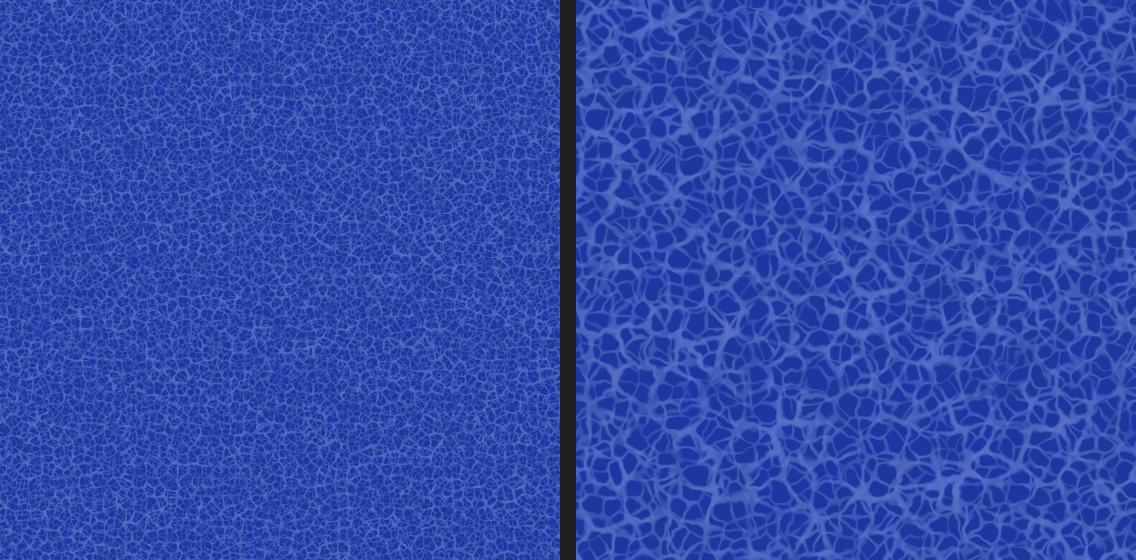
Left, the full canvas; right, a detail of the centre.
This texture is drawn by a WebGL 2 fragment shader. Its source:

```glsl
#version 300 es
precision highp float;

#define FINE_CELLS 98.0
#define COARSE_CELLS 53.0
#define FINE_WIDTH 0.075
#define COARSE_WIDTH 0.06
#define WARP 0.0042
#define ROUNDING 16.0
#define BLUE_SHIFT 0.035
#define BASE_COLOR vec3(0.108, 0.215, 0.63)
#define VEIN_COLOR vec3(0.355, 0.455, 0.785)

uniform vec2 u_resolution;
out vec4 fragColor;

float hash(vec2 p) {
    return fract(sin(dot(p, vec2(127.1, 311.7))) * 43758.5453);
}

vec2 hash2(vec2 p) {
    return vec2(hash(p), hash(p + vec2(37.2, 17.9)));
}

float valueNoise(vec2 p) {
    vec2 cell = floor(p);
    vec2 f = fract(p);
    f = f * f * (3.0 - 2.0 * f);
    float low = mix(hash(cell), hash(cell + vec2(1.0, 0.0)), f.x);
    float high = mix(hash(cell + vec2(0.0, 1.0)), hash(cell + vec2(1.0)), f.x);
    return mix(low, high, f.y);
}

vec2 noise2(vec2 p) {
    return vec2(valueNoise(p), valueNoise(p + 61.3)) - 0.5;
}

// Distance to the Voronoi cell border, with corners rounded by a smooth minimum
float borderDistance(vec2 p) {
    vec2 cell = floor(p);
    vec2 f = fract(p);
    vec2 nearestCell = vec2(0.0);
    vec2 nearest = vec2(0.0);
    float best = 8.0;
    for (int y = -1; y <= 1; y++) {
        for (int x = -1; x <= 1; x++) {
            vec2 offset = vec2(x, y);
            vec2 toSeed = offset + hash2(cell + offset) - f;
            float d = dot(toSeed, toSeed);
            if (d < best) {
                best = d;
                nearest = toSeed;
                nearestCell = offset;
            }
        }
    }
    float weight = 0.0;
    for (int y = -2; y <= 2; y++) {
        for (int x = -2; x <= 2; x++) {
            vec2 offset = nearestCell + vec2(x, y);
            vec2 toSeed = offset + hash2(cell + offset) - f;
            vec2 gap = toSeed - nearest;
            if (dot(gap, gap) > 0.0001) {
                float border = dot(0.5 * (nearest + toSeed), normalize(gap));
                weight += exp(-ROUNDING * border);
            }
        }
    }
    return -log(weight) / ROUNDING;
}

// Smoothed crack coverage for one cell size
float cracks(vec2 uv, float cells, float width) {
    float soft = 0.6 * cells / u_resolution.y + 0.03;
    float d = borderDistance(uv * cells);
    return 1.0 - smoothstep(width - soft, width + soft, d);
}

void main() {
    vec2 uv = gl_FragCoord.xy / u_resolution.y;

    // Ragged displacement of the crack paths, in two octaves
    vec2 warped = uv + WARP * (noise2(uv * 120.0) + 0.45 * noise2(uv * 270.0 + 5.1));

    // Crack thickness and strength change over short distances
    float patchy = valueNoise(uv * 75.0 + 9.1);
    float broken = valueNoise(uv * 125.0 + 23.7);
    float ragged = valueNoise(uv * 240.0 + 41.9);
    float fineWidth = FINE_WIDTH * (0.4 + 0.7 * broken + 0.5 * ragged);
    float coarseWidth = COARSE_WIDTH * (0.4 + 0.8 * patchy + 0.4 * ragged);
    float fine = cracks(warped, FINE_CELLS, fineWidth) * mix(0.3, 0.75, broken);
    float coarse = cracks(warped + 3.7, COARSE_CELLS, coarseWidth) * mix(0.35, 0.9, patchy);
    float vein = 1.0 - (1.0 - fine) * (1.0 - coarse);

    // Faint drift of the blue over the flat ground
    vec3 color = mix(BASE_COLOR, VEIN_COLOR, vein);
    color.b += BLUE_SHIFT * (valueNoise(uv * 90.0 + 77.0) - 0.5);
    fragColor = vec4(color, 1.0);
}
```
